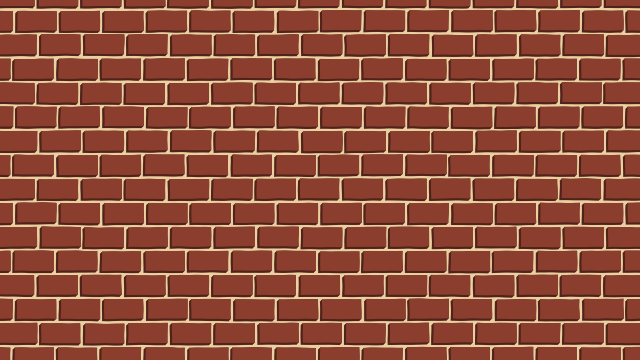
Give the GLSL for this pattern, as a WebGL 2 fragment shader.

```glsl
#version 300 es
precision highp float;
// Brick wall in running bond: flat faces with a dark extruded side at the
// left and bottom, over pale mortar. Each brick is a box distance field,
// bent by gradient noise of its own so that the joints look hand drawn.

#define BRICK_PITCH vec2(0.1211, 0.0668) // cell size, canvas height = 1
#define FIRST_COURSE 0.0264  // first joint below the top edge
#define FIRST_BRICK 0.319    // shift of the first course, in bricks
#define BOND_SHIFT 0.555     // shift of every second course
#define PAIR_SHIFT 0.057     // slip between pairs of courses
#define MORTAR 0.0060        // joint width
#define SIDE 0.0062          // depth of the dark side
#define WOBBLE 0.0016        // bending of the edges
#define JITTER 0.0009        // random displacement of each brick
#define CORNER 0.0014        // corner radius

uniform vec2 u_resolution;
out vec4 fragColor;

const vec3 FACE_COLOR = vec3(0.55, 0.245, 0.18);
const vec3 SIDE_COLOR = vec3(0.315, 0.135, 0.10);
const vec3 MORTAR_COLOR = vec3(0.92, 0.815, 0.635);

vec2 hash22(vec2 p) {
    vec3 q = fract(p.xyx * vec3(0.1031, 0.1030, 0.0973));
    q += dot(q, q.yzx + 33.33);
    return fract((q.xx + q.yz) * q.zy);
}

float gradientDot(vec2 corner, vec2 offset) {
    float angle = 6.28318 * hash22(corner).x;
    return dot(vec2(cos(angle), sin(angle)), offset);
}

float gradientNoise(vec2 p) {
    vec2 i = floor(p), f = fract(p);
    vec2 u = f * f * f * (f * (f * 6.0 - 15.0) + 10.0);
    vec2 e = vec2(0.0, 1.0);
    float low = mix(gradientDot(i, f), gradientDot(i + e.yx, f - e.yx), u.x);
    float high = mix(gradientDot(i + e.xy, f - e.xy),
                     gradientDot(i + e.yy, f - e.yy), u.x);
    return mix(low, high, u.y);
}

float roundedBox(vec2 p, vec2 halfSize) {
    vec2 d = abs(p) - halfSize + CORNER;
    return length(max(d, 0.0)) + min(max(d.x, d.y), 0.0) - CORNER;
}

void main() {
    float pixel = 1.0 / u_resolution.y;
    vec2 p = gl_FragCoord.xy * pixel;

    // Gentle unevenness of the courses
    p.y += 0.0016 * gradientNoise(p * vec2(5.0, 9.0) + 40.0);

    // Courses counted from the top, bond repeating every four
    float depth = (1.0 - p.y - FIRST_COURSE) / BRICK_PITCH.y;
    float course = floor(depth);
    float shift = FIRST_BRICK + BOND_SHIFT * mod(course, 2.0)
                - PAIR_SHIFT * step(2.0, mod(course, 4.0));
    float along = p.x / BRICK_PITCH.x - shift;
    vec2 id = vec2(floor(along), course);
    vec2 local = vec2(fract(along) - 0.5, 0.5 - fract(depth)) * BRICK_PITCH;

    // Displacement and bent edges of this brick
    vec2 seed = hash22(id + 57.0);
    vec2 domain = local * 24.0 + seed * 80.0;
    local += (seed - 0.5) * 2.0 * JITTER;
    local += WOBBLE * vec2(gradientNoise(domain),
                           gradientNoise(domain + vec2(19.7, 43.1)));

    // Whole block: face swept to the lower left, two corners cut at a slant
    vec2 blockHalf = 0.5 * (BRICK_PITCH - MORTAR);
    float slant = (abs(local.y - local.x)
                - (blockHalf.x + blockHalf.y - SIDE)) * 0.7071;
    float block = max(roundedBox(local, blockHalf), slant);
    float face = roundedBox(local - 0.5 * SIDE, blockHalf - 0.5 * SIDE);

    // Smoothed layers
    float aa = 0.6 * pixel;
    vec3 color = mix(SIDE_COLOR, MORTAR_COLOR, smoothstep(-aa, aa, block));
    color = mix(FACE_COLOR, color, smoothstep(-aa, aa, face));
    fragColor = vec4(color, 1.0);
}
```
